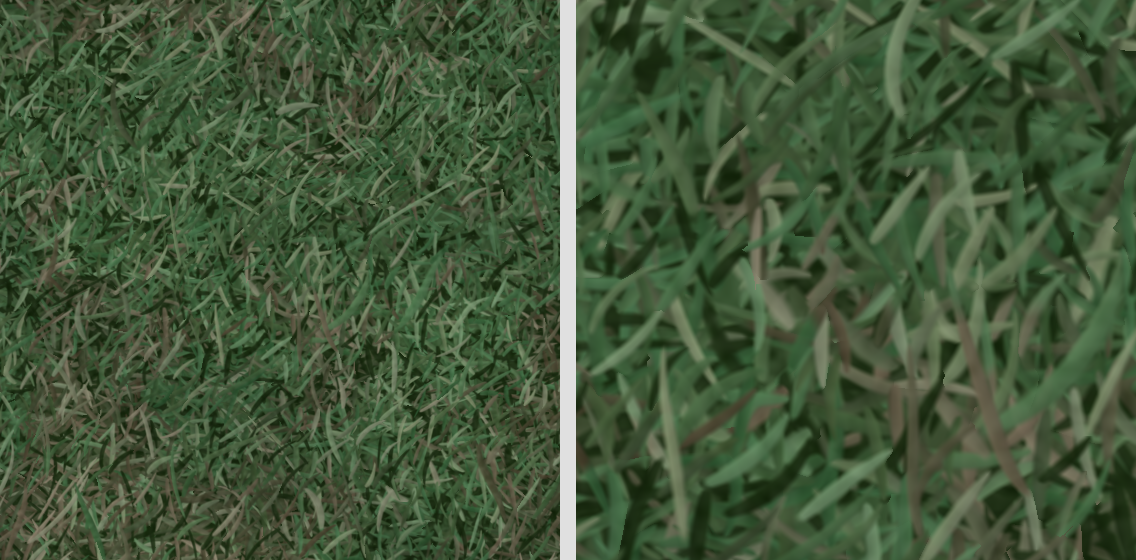
Left: the whole. Right: its middle third, enlarged.
This texture is drawn by a WebGL 2 fragment shader. Its source:

```glsl
#version 300 es
precision highp float;
// Worn lawn: tangled soft grass blades over dark soil, with dry straw patches.
uniform vec2 u_resolution;
out vec4 fragColor;

const vec3 SHADOW = vec3(0.10, 0.165, 0.065);
const vec3 DEEP_GREEN = vec3(0.215, 0.33, 0.195);
const vec3 LEAF_GREEN = vec3(0.30, 0.43, 0.285);
const vec3 PALE_GREEN = vec3(0.46, 0.54, 0.41);
const vec3 BROWN = vec3(0.25, 0.265, 0.18);
const vec3 STRAW = vec3(0.37, 0.375, 0.29);
const vec3 PALE_STRAW = vec3(0.50, 0.51, 0.42);
const int LAYERS = 9;

vec4 hash4(vec2 cell, float seed) {
  vec4 p = fract(vec4(cell.xyx, cell.y + seed) * vec4(0.1031, 0.1030, 0.0973, 0.1099) + seed * 0.137);
  p += dot(p, p.wzxy + 33.33);
  return fract((p.xxyz + p.yzzw) * p.zywx);
}

// Two independent smooth noise values.
vec2 smoothNoise(vec2 p, float seed) {
  vec2 cell = floor(p);
  vec2 f = fract(p);
  f = f * f * (3.0 - 2.0 * f);
  vec2 low = mix(hash4(cell, seed).xy, hash4(cell + vec2(1, 0), seed).xy, f.x);
  vec2 high = mix(hash4(cell + vec2(0, 1), seed).xy, hash4(cell + vec2(1, 1), seed).xy, f.x);
  return mix(low, high, f.y);
}

float fbm(vec2 p, float seed) {
  float sum = 0.0;
  float gain = 0.57;
  for (int i = 0; i < 3; i++) {
    sum += gain * smoothNoise(p, seed + float(i)).x;
    p = p * 2.03 + 7.1;
    gain *= 0.5;
  }
  return sum;
}

// Likelihood of dry grass, a little higher toward the left.
float dryness(vec2 p) {
  float patches = smoothstep(0.36, 0.66, fbm(p * 5.0, 3.0) + 0.10 * (0.5 - p.x));
  return mix(0.10, 0.85, patches);
}

vec3 ramp(vec3 low, vec3 mid, vec3 high, float t) {
  vec3 body = mix(low, mid, smoothstep(0.2, 0.7, t));
  return mix(body, high, smoothstep(0.72, 0.98, t));
}

vec3 bladeColor(float tone, float pick, float dry) {
  float hue = fract(pick * 7.0) * 2.0 - 1.0;
  vec3 green = ramp(DEEP_GREEN, LEAF_GREEN, PALE_GREEN, tone) + vec3(-0.03, 0.012, 0.005) * hue;
  vec3 straw = ramp(BROWN, STRAW, PALE_STRAW, tone) + vec3(0.035, -0.015, 0.0) * hue;
  return mix(green, straw, smoothstep(-0.05, 0.05, dry - pick));
}

// Coverage in x, position across the blade in y.
vec2 bladeShape(vec2 q, float slope, vec2 size, float bend, float blur) {
  float t = q.x / size.x;
  q.y += slope * q.x + bend * size.x * (t * t - 0.3);
  float width = size.y * sqrt(max(1.0 - t * t, 0.0)) * (0.8 - 0.2 * t);
  float cover = 1.0 - smoothstep(-blur, blur, abs(q.y) - width);
  cover *= 1.0 - smoothstep(0.85, 1.0, abs(t));
  return vec2(cover, clamp(q.y / size.y, -1.0, 1.0));
}

// Jittered long cells along one heading; size holds half length and half width.
vec3 bladeLayer(vec3 base, vec2 p, float heading, vec2 size, float density,
                float lift, float dry, float seed, float blur) {
  float c = cos(heading);
  float s = sin(heading);
  vec2 cellSize = size.x * vec2(1.45, 0.6);
  vec2 q = vec2(c * p.x + s * p.y, c * p.y - s * p.x);
  vec2 corner = floor(q / cellSize - 0.5);
  vec2 top = vec2(0.0);
  vec2 owner = corner;
  for (int i = 0; i < 4; i++) {
    vec2 cell = corner + vec2(i & 1, i >> 1);
    vec4 place = hash4(cell, seed);
    vec2 center = (cell + 0.5 + (place.xy - 0.5) * 0.6) * cellSize;
    vec2 bladeSize = size * mix(vec2(0.5, 0.65), vec2(1.0, 1.15), vec2(place.w, fract(place.z * 19.0)));
    float bend = (fract(place.w * 17.0) - 0.5) * 0.5;
    vec2 blade = bladeShape(q - center, (place.z - 0.5) * 0.55, bladeSize, bend, blur);
    blade.x *= step(fract(place.w * 29.0), density);
    if (blade.x > top.x) {
      top = blade;
      owner = cell;
    }
  }
  vec4 look = hash4(owner, seed + 41.0);
  vec3 color = bladeColor(clamp(look.x + lift, 0.0, 1.0), look.y, dry);
  color = mix(color, SHADOW, step(look.z, 0.15 - lift * 0.5));
  return mix(base, color * (0.98 + 0.13 * top.y), top.x * 0.88);
}

void main() {
  float side = min(u_resolution.x, u_resolution.y);
  vec2 p = gl_FragCoord.xy / side;
  float blur = max(0.0022, 0.8 / side);
  float dry = dryness(p);
  vec2 warp = (smoothNoise(p * 5.0, 57.0) - 0.5) * 0.09;

  // Soil and matted undergrowth
  vec3 matted = mix(DEEP_GREEN, BROWN, dry);
  vec3 color = mix(SHADOW, matted, smoothstep(0.32, 0.60, fbm(p * 45.0, 11.0)));

  // Short tangled blades, paler toward the top
  for (int i = 0; i < LAYERS; i++) {
    float n = float(i);
    float lift = mix(-0.15, 0.08, n / float(LAYERS - 1));
    color = bladeLayer(color, p + warp * sin(n * 1.9), n * 2.4 + 0.5, vec2(0.043, 0.0052),
                       0.9, lift, dry, n * 3.7 + 1.0, blur);
  }

  // Sparse long blades in two directions
  for (int i = 0; i < 2; i++) {
    float n = float(i);
    color = bladeLayer(color, p + warp, 0.5 + n * 1.3, vec2(0.08, 0.0062),
                       0.22, 0.14, dry, 73.0 + n * 5.0, blur);
  }

  // Broad light changes and fine mottling
  color *= 0.90 + 0.20 * smoothNoise(p * 7.0, 23.0).x;
  color += 0.07 * (smoothNoise(p * 130.0, 31.0).x - 0.5);
  fragColor = vec4(color, 1.0);
}
```
